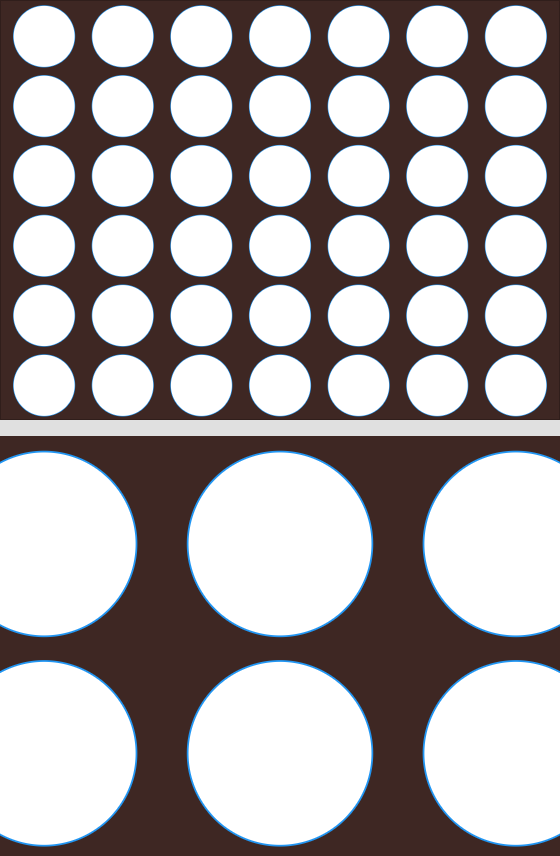
Top, the full canvas; bottom, a detail of the centre.
A Shadertoy shader for this pattern:

```glsl
// Seven by six grid of white dots with thin blue rims on dark brown, inside a faint edge line.

// Lengths are fractions of the canvas height.
const vec2  GRID_COUNT   = vec2(7.0, 6.0);
const vec2  GRID_PITCH   = vec2(0.1872, 0.1662);
const vec2  GRID_OFFSET  = vec2(0.0, -0.0021);
const float DOT_RADIUS   = 0.0740;
const float RIM_WIDTH    = 0.0014;
const float EDGE_WIDTH   = 0.0022;
const float EDGE_DARKEN  = 0.25;

const vec3 GROUND_COLOR = vec3(0.243, 0.153, 0.137);
const vec3 RIM_COLOR    = vec3(0.129, 0.588, 0.953);
const vec3 DOT_COLOR    = vec3(1.0);

// Fraction of a pixel lying inside a shape, from its signed distance.
float coverage(float dist, float pixel) {
    return clamp(0.5 - dist / pixel, 0.0, 1.0);
}

// Signed distance to the nearest dot of the finite, centred grid.
float dotGridDistance(vec2 p) {
    vec2 halfSpan = 0.5 * (GRID_COUNT - 1.0);
    vec2 cell = floor(p / GRID_PITCH + halfSpan + 0.5);
    cell = clamp(cell, vec2(0.0), GRID_COUNT - 1.0);
    return length(p - (cell - halfSpan) * GRID_PITCH) - DOT_RADIUS;
}

void mainImage(out vec4 fragColor, in vec2 fragCoord) {
    float pixel = 1.0 / iResolution.y;
    vec2 halfSize = 0.5 * iResolution.xy * pixel;
    vec2 p = fragCoord * pixel - halfSize;

    // Ground with a slightly darker line along the canvas edge
    vec2 inset = halfSize - abs(p);
    float edge = coverage(min(inset.x, inset.y) - EDGE_WIDTH, pixel);
    vec3 ground = GROUND_COLOR * (1.0 - EDGE_DARKEN * edge);

    // Dots: the rim fills the gap between outer and inner discs
    float dist = dotGridDistance(p - GRID_OFFSET);
    float outer = coverage(dist, pixel);
    float inner = coverage(dist + RIM_WIDTH, pixel);
    vec3 color = ground * (1.0 - outer)
               + RIM_COLOR * (outer - inner)
               + DOT_COLOR * inner;

    fragColor = vec4(color, 1.0);
}
```
